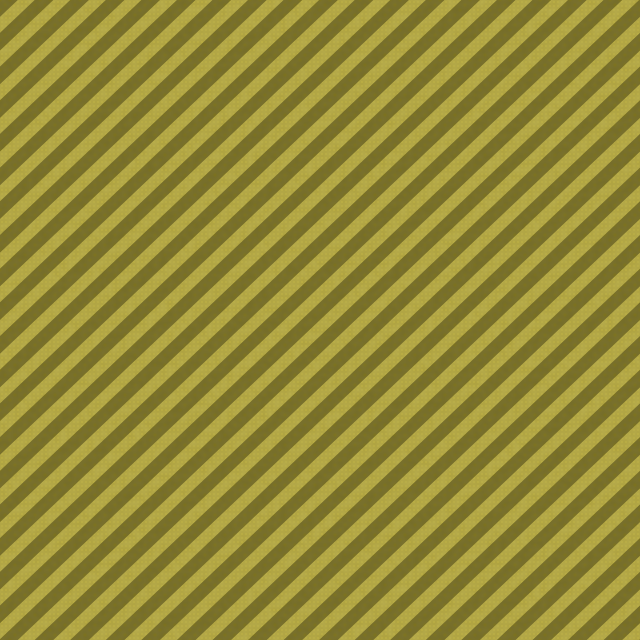
Write a WebGL 2 fragment shader that draws this pattern.

```glsl
#version 300 es
precision highp float;
// Olive and mustard diagonal stripes with a faint woven mesh, tiling on all sides.

uniform vec2 u_resolution;
out vec4 fragColor;

const vec2 STRIPES = vec2(18.0, 19.0);      // repeats across and down
const float STRIPE_PHASE = 0.5;             // shift along the repeat
const float LIGHT_SHARE = 0.475;            // light part of one repeat
const float MESH_CELLS = 160.0;             // mesh on the light stripes
const float DOT_CELLS = 128.0;              // dots on the dark stripes
const float MOTTLE_CELLS = 96.0;            // soft uneven dye
const float MOTTLE_AMOUNT = 0.012;

const vec3 LIGHT_THREAD = vec3(0.735, 0.685, 0.262);
const vec3 LIGHT_GAP = vec3(0.685, 0.637, 0.256);
const vec3 LIGHT_HAZE = vec3(0.710, 0.670, 0.300);
const vec3 DARK_BASE = vec3(0.468, 0.436, 0.170);
const vec3 DARK_DOT = vec3(0.488, 0.450, 0.125);

const float TAU = 6.2831853;

// Unit gradient for a lattice corner
vec2 cornerGradient(vec2 cell) {
  vec3 p = fract(cell.xyx * vec3(0.1031, 0.1030, 0.0973));
  p += dot(p, p.yzx + 33.33);
  float angle = TAU * fract((p.x + p.y) * p.z);
  return vec2(cos(angle), sin(angle));
}

float cornerValue(vec2 cell, vec2 corner, vec2 local, float period) {
  return dot(cornerGradient(mod(cell + corner, period)), local - corner);
}

// Gradient noise that wraps after period cells
float wrappedNoise(vec2 p, float period) {
  vec2 cell = floor(p);
  vec2 f = fract(p);
  vec2 blend = f * f * f * (f * (f * 6.0 - 15.0) + 10.0);
  float low = mix(cornerValue(cell, vec2(0, 0), f, period),
                  cornerValue(cell, vec2(1, 0), f, period), blend.x);
  float high = mix(cornerValue(cell, vec2(0, 1), f, period),
                   cornerValue(cell, vec2(1, 1), f, period), blend.x);
  return mix(low, high, blend.y);
}

// 1 inside the light stripe, 0 in the dark one, smooth over about one pixel
float stripeMask(vec2 uv) {
  float phase = dot(uv, vec2(STRIPES.x, -STRIPES.y)) + STRIPE_PHASE;
  float fromCentre = abs(fract(phase - 0.5 * LIGHT_SHARE + 0.5) - 0.5);
  float soft = 0.6 * length(STRIPES / u_resolution);
  return 1.0 - smoothstep(-soft, soft, fromCentre - 0.5 * LIGHT_SHARE);
}

void main() {
  vec2 uv = gl_FragCoord.xy / u_resolution;
  float mottle = wrappedNoise(uv * MOTTLE_CELLS, MOTTLE_CELLS);

  // Light stripe: crossing threads with paler haze
  vec2 threads = 0.5 + 0.5 * cos(TAU * MESH_CELLS * uv);
  vec3 light = mix(LIGHT_THREAD, LIGHT_GAP, max(threads.x, threads.y));
  light = mix(light, LIGHT_HAZE, 0.35 + 0.5 * mottle);

  // Dark stripe: small staggered dots
  vec2 wave = cos(TAU * 0.5 * DOT_CELLS * uv);
  float dots = smoothstep(0.2, 0.9, wave.x * wave.y);
  vec3 dark = mix(DARK_BASE, DARK_DOT, dots);

  vec3 color = mix(dark, light, stripeMask(uv));
  fragColor = vec4(color + MOTTLE_AMOUNT * mottle, 1.0);
}
```
